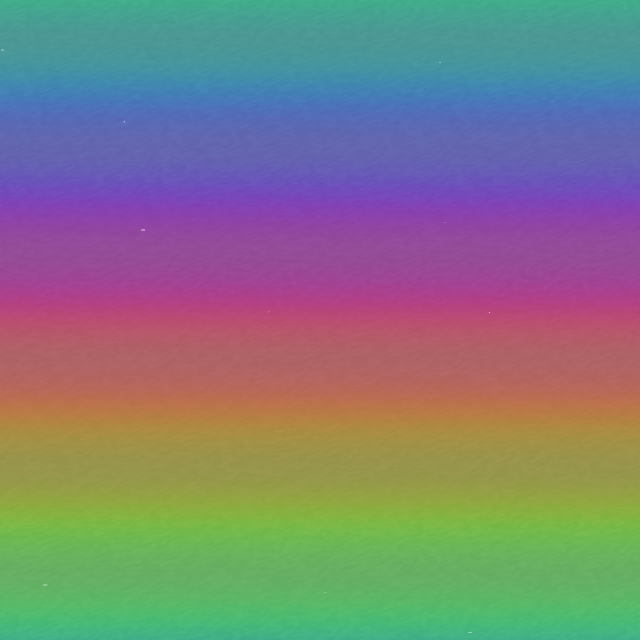
Write a WebGL 1 fragment shader that draws this background.

```glsl
precision highp float;
// Soft horizontal rainbow bands with woven grain and a few stray bright dashes.
uniform vec2 u_resolution;

const float TAU = 6.283185;

float hash(vec2 p) {
  return fract(sin(dot(p, vec2(127.1, 311.7))) * 43758.5453);
}

float valueNoise(vec2 p) {
  vec2 cell = floor(p);
  vec2 f = fract(p);
  f = f * f * (3.0 - 2.0 * f);
  float low = mix(hash(cell), hash(cell + vec2(1.0, 0.0)), f.x);
  float high = mix(hash(cell + vec2(0.0, 1.0)), hash(cell + 1.0), f.x);
  return mix(low, high, f.y);
}

// One hue turn over the height; six pulses in chroma and hue speed form the bands.
vec3 rainbow(float y) {
  float angle = TAU * (0.4375 - y);
  float hue = angle - 0.035 - 0.105 * sin(6.0 * angle);
  float chroma = 0.227 - 0.032 * cos(6.0 * angle);
  return 0.493 + chroma * cos(hue - TAU * vec3(0.0, 1.0, 2.0) / 3.0);
}

// Short dashes at hashed positions, most of them only a dot wide.
float strayDashes(vec2 uv, float pixel) {
  float light = 0.0;
  for (int i = 0; i < 10; i++) {
    float id = float(i) + 1.0;
    vec2 center = vec2(hash(vec2(id, 3.0)), hash(vec2(id, 8.0)));
    vec2 halfSize = vec2(mix(0.0008, 0.004, pow(hash(vec2(id, 5.0)), 4.0)), 0.0008);
    vec2 cover = 1.0 - smoothstep(-0.5 * pixel, 0.5 * pixel, abs(uv - center) - halfSize);
    light = max(light, cover.x * cover.y * (0.4 + 0.5 * hash(vec2(id, 13.0))));
  }
  return light;
}

void main() {
  vec2 uv = gl_FragCoord.xy / u_resolution;

  // Fine streaks rising to the right disturb the bands very slightly.
  vec2 slanted = vec2(uv.x + 0.4 * uv.y, uv.y - 0.35 * uv.x);
  float grain = valueNoise(slanted * vec2(110.0, 290.0)) - 0.5;
  vec3 color = rainbow(uv.y + 0.006 * grain) + 0.022 * grain;

  color = mix(color, vec3(0.95), strayDashes(uv, 1.0 / u_resolution.y));
  gl_FragColor = vec4(color, 1.0);
}
```
